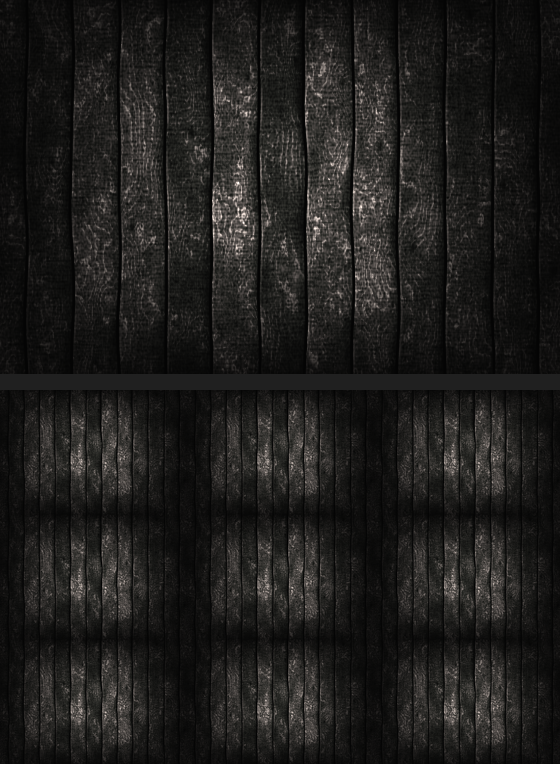
Top: one tile. Bottom: repeated 3 by 3.
A Shadertoy shader for this texture:

```glsl
const float PLANKS = 12.0;
const float HEIGHT = 8.0; // canvas height in plank widths

float hash(vec3 v) {
    v = fract(v * vec3(0.1031, 0.1030, 0.0973));
    v += dot(v, v.yzx + 33.33);
    return fract((v.x + v.y) * v.z);
}

float corner(vec2 cell, vec2 offset, float period, float seed) {
    float angle = 6.2832 * hash(vec3(cell.x, mod(cell.y, period), seed));
    return dot(vec2(cos(angle), sin(angle)), offset);
}

// Gradient noise that wraps vertically; scale.y must be a multiple of 1/8
float noise(vec2 q, vec2 scale, float seed) {
    vec2 p = q * scale, cell = floor(p), f = p - cell;
    float period = HEIGHT * scale.y;
    vec2 u = f * f * f * (f * (f * 6.0 - 15.0) + 10.0), e = vec2(1, 0);
    float low = mix(corner(cell, f, period, seed),
                    corner(cell + e.xy, f - e.xy, period, seed), u.x);
    float high = mix(corner(cell + e.yx, f - e.yx, period, seed),
                     corner(cell + e.xx, f - e.xx, period, seed), u.x);
    return 1.5 * mix(low, high, u.y);
}

void mainImage(out vec4 fragColor, in vec2 fragCoord) {
    vec2 uv = fragCoord / iResolution.xy;
    vec2 p = uv * vec2(PLANKS, HEIGHT) - vec2(0.56, 0.0);
    float pixel = PLANKS / iResolution.x;

    // Slightly crooked joints
    float joint = floor(p.x + 0.5);
    float crook = noise(vec2(0.37, p.y), vec2(1.0, 0.5), mod(joint, PLANKS) + 90.0);
    p.x += 0.07 * crook * (1.0 - 2.0 * abs(p.x - joint));
    float id = mod(floor(p.x), PLANKS);
    vec2 q = vec2(fract(p.x), p.y);

    // One knot per plank
    vec2 knot = vec2(0.2 + 0.6 * hash(vec3(id, 3, 7)), HEIGHT * hash(vec3(id, 8, 2)));
    vec2 d = q - knot;
    d.y -= HEIGHT * floor(d.y / HEIGHT + 0.5);
    float knotDist = dot(d, d * vec2(1.6, 0.7));

    // Growth rings: contours of a warped height field
    float straight = hash(vec3(id, 5, 1));
    float bend = noise(q, vec2(1.4, 0.5), id)
               + 0.35 * noise(q, vec2(3.0, 1.5), id + 20.0)
               + 0.06 * noise(q, vec2(11.0, 7.0), id + 40.0);
    float rings = q.x * mix(1.5, 7.0, straight) + bend * mix(5.5, 2.5, straight)
                + 3.0 * exp(-7.0 * knotDist);
    float ring = fract(rings);
    float soft = clamp(1.5 * fwidth(rings), 0.08, 0.45);
    float ridge = smoothstep(0.45, 0.9, ring) * (1.0 - smoothstep(1.0 - soft, 1.0, ring));

    // Worn patches, saw marks, pores and long fibres
    float wear = noise(q, vec2(1.3, 0.75), id + 60.0) + 0.4 * noise(q, vec2(4.0, 3.0), id + 80.0);
    float saw = noise(q, vec2(3.0, 20.0), id + 100.0);
    float pores = noise(q, vec2(23.0, 15.0), id + 120.0);
    float fibres = noise(q, vec2(16.0, 1.5), id + 140.0);
    float light = 0.16 + 0.08 * wear + 0.04 * ring;
    light += 0.3 * ridge * smoothstep(-0.4, 0.6, wear + 0.5 * pores);
    light *= 1.0 + 0.4 * saw + 0.55 * pores + 0.25 * fibres;
    light *= mix(0.75, 1.35, hash(vec3(id, 11, 4)));
    light *= 1.0 - 0.75 * exp(-120.0 * knotDist);

    // Lit left rim, shaded right side and dark gap
    float chip = noise(q, vec2(1.0, 1.5), id + 160.0);
    float rim = smoothstep(0.01, 0.03, q.x) * (1.0 - smoothstep(0.035, 0.05 + pixel, q.x));
    light += 0.24 * rim * smoothstep(-0.5, 0.5, chip);
    light *= 1.0 - (0.55 + 0.4 * crook) * smoothstep(0.72, 0.97, q.x);
    light *= smoothstep(0.0, 0.02, q.x) * (1.0 - smoothstep(0.95 - pixel, 0.97, q.x));

    // Warm highlights, olive shade, light falling off to every border
    vec3 tint = mix(vec3(0.98, 1.0, 0.9), vec3(1.06, 0.99, 0.95), smoothstep(0.1, 0.3, light));
    vec2 arch = sin(3.14159 * uv);
    float glow = mix(0.13, 1.1, pow(arch.x, 1.3) * pow(arch.y, 0.9));
    fragColor = vec4(0.016 + tint * max(light, 0.0) * glow, 1.0);
}
```
